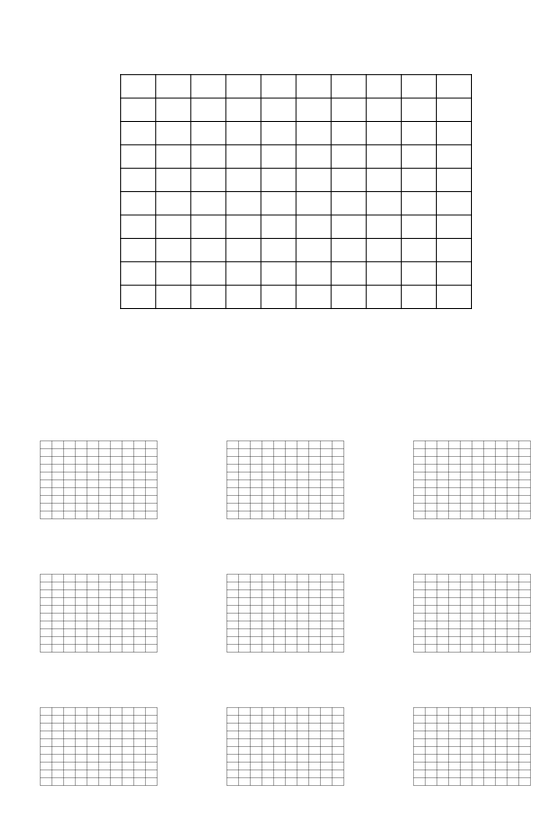
Top, the tile; bottom, the same tile 3 across and 3 down.
Give the GLSL for this pattern, as a Shadertoy shader.

```glsl
// A ten by ten table of thin black rules on white, set inside wide margins.
// The nearest rule on each axis is found by rounding, then box-filtered
// exactly so hairlines keep their weight. The blank margins tile seamlessly.

// Share of a pixel, centred at offset, that lies within +-halfSize.
vec2 boxCoverage(vec2 offset, vec2 halfSize, float pixel) {
    vec2 upper = min(offset + 0.5 * pixel, halfSize);
    vec2 lower = max(offset - 0.5 * pixel, -halfSize);
    return max(upper - lower, 0.0) / pixel;
}

void mainImage(out vec4 fragColor, in vec2 fragCoord) {
    // Units of canvas height
    float pixel = 1.0 / iResolution.y;
    vec2 canvas = iResolution.xy * pixel;
    vec2 position = fragCoord * pixel;

    // Table placement: lower left corner, cell size and rule thickness
    vec2 cells = vec2(10.0);
    vec2 corner = vec2(0.2155, 0.2286) * canvas;
    vec2 cellSize = vec2(0.06263, 0.05847) * canvas;
    vec2 halfRule = vec2(0.00118);

    // Nearest vertical (x) and horizontal (y) rule, including the border
    vec2 local = position - corner;
    vec2 nearest = clamp(round(local / cellSize), vec2(0.0), cells);
    vec2 rules = boxCoverage(local - nearest * cellSize, halfRule, pixel);

    // Trim each rule at the outer edge of the border
    vec2 halfTable = 0.5 * cells * cellSize;
    vec2 extent = boxCoverage(local - halfTable, halfTable + halfRule, pixel);
    vec2 ink = rules * extent.yx;

    // Combine the two directions without darkening the crossings twice
    float paper = (1.0 - ink.x) * (1.0 - ink.y);
    fragColor = vec4(vec3(paper), 1.0);
}
```
